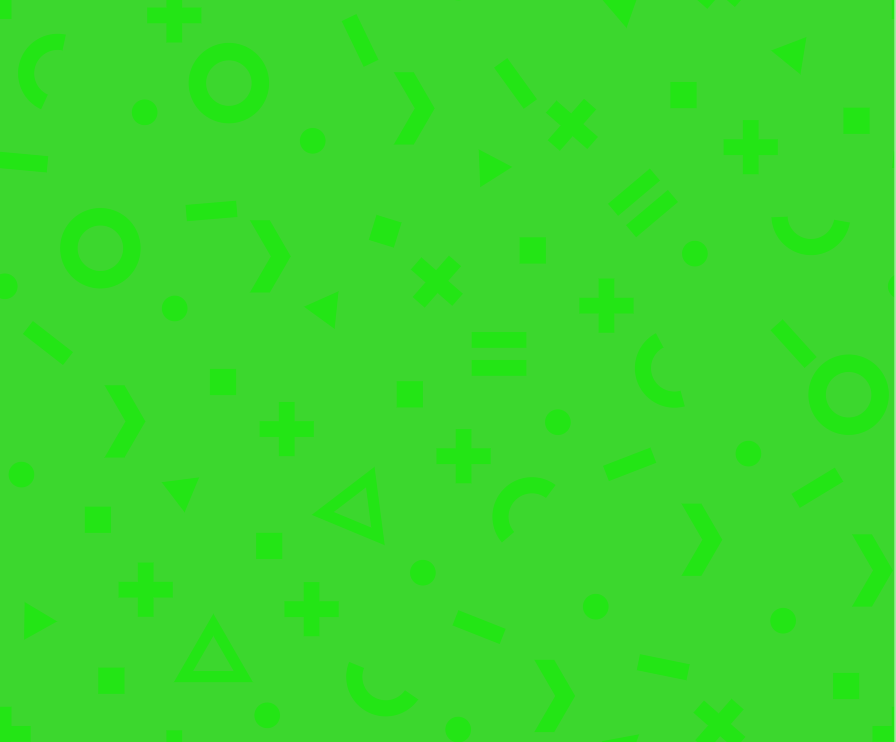
A WebGL 1 fragment shader for this pattern:

```glsl
precision highp float;
// Confetti of simple geometric shapes scattered over a flat green ground.

uniform vec2 u_resolution;

const vec3 GROUND = vec3(0.237, 0.843, 0.18);
const vec3 SHAPE = vec3(0.136, 0.897, 0.083);
const vec3 RIM = vec3(0.62, 0.92, 0.6);
const float UNITS_HIGH = 7.8;
const int COUNT = 68;
const float LATTICE_STEP = 26.0;
const float SHUFFLE = 31.0;
const float TAU = 6.2831853;

float hash(float n, float salt) {
  vec3 q = fract(vec3(n, salt, n + salt) * vec3(0.1031, 0.1030, 0.0973));
  q += dot(q, q.yzx + 33.33);
  return fract((q.x + q.y) * q.z);
}

// Turns a point, so the shape drawn there turns clockwise by the angle
vec2 spin(vec2 p, float angle) {
  float c = cos(angle), s = sin(angle);
  return vec2(c * p.x - s * p.y, s * p.x + c * p.y);
}

// Signed distances
float box(vec2 p, vec2 halfSize) {
  vec2 d = abs(p) - halfSize;
  return length(max(d, 0.0)) + min(max(d.x, d.y), 0.0);
}

float plusSign(vec2 p, vec2 arm) {
  return min(box(p, arm), box(p.yx, arm));
}

float ring(vec2 p, float radius, float halfWidth) {
  return abs(length(p) - radius) - halfWidth;
}

float arc(vec2 p, float radius, float halfWidth, float halfAngle) {
  float wedge = abs(p.x) * cos(halfAngle) - p.y * sin(halfAngle);
  return max(ring(p, radius, halfWidth), wedge);
}

float triangle(vec2 p, float inradius) {
  return max(abs(p.x) * 0.866 + p.y * 0.5, -p.y) - inradius;
}

float chevron(vec2 p, float halfHeight, float halfWidth, float slope) {
  float y = abs(p.y);
  float band = abs(p.x + slope * (y - 0.5 * halfHeight)) - halfWidth;
  return max(band / sqrt(1.0 + slope * slope), y - halfHeight);
}

// Large shapes: ranks 0 to 28
float largeShape(vec2 p, float rank, float turn) {
  if (rank < 7.5) return plusSign(p, vec2(0.285, 0.083));
  if (rank < 10.5) return plusSign(spin(p, 0.72), vec2(0.29, 0.085));
  if (rank < 16.5) return chevron(p, 0.38, 0.105, 0.58);
  if (rank < 19.5) return ring(p, 0.331, 0.092);
  if (rank < 24.5) return arc(spin(p, TAU * mix(0.41, 0.88, turn)), 0.331, 0.085, 1.46);
  if (rank < 26.5) {
    float tilt = rank < 25.5 ? 0.0 : -1.7;
    return abs(triangle(spin(p, tilt), 0.24) + 0.0585) - 0.0585;
  }
  vec2 q = spin(p, rank < 27.5 ? 0.0 : -0.7);
  return box(vec2(q.x, abs(q.y) - 0.147), vec2(0.288, 0.083));
}

// Small shapes: ranks 29 to 67
float smallShape(vec2 p, float rank, float turn) {
  if (rank < 34.5) {
    float quarter = 1.0 + mod(rank, 3.0);
    return triangle(spin(p, TAU * (0.25 * quarter + 0.06 * (turn - 0.5))), 0.115);
  }
  if (rank < 47.5) return length(p) - 0.135;
  if (rank < 57.5) return box(spin(p, rank < 56.5 ? 0.0 : 0.3), vec2(0.138));
  return box(spin(p, mix(-0.7, 1.25, turn)), vec2(0.267, 0.086));
}

// Nearest shape on a jittered lattice that wraps at the canvas edges
float scatter(vec2 p, vec2 tile) {
  float nearest = 1.0;
  float total = float(COUNT);
  for (int i = 0; i < COUNT; i++) {
    float n = float(i);
    float rank = mod(n * SHUFFLE + 5.0, total);
    float turn = fract(rank * 0.618);
    bool large = rank < 28.5;
    vec2 jitter = vec2(hash(n, 53.0), hash(n, 71.0)) - 0.5;
    vec2 centre = tile * fract(vec2(n, n * LATTICE_STEP) / total);
    centre += jitter * (large ? 0.18 : 0.4);
    vec2 local = (fract((p - centre) / tile + 0.5) - 0.5) * tile;
    if (dot(local, local) < 0.36) {
      float d = large ? largeShape(local, rank, turn) : smallShape(local, rank, turn);
      nearest = min(nearest, d);
    }
  }
  return nearest;
}

void main() {
  vec2 uv = gl_FragCoord.xy / u_resolution;
  vec2 tile = vec2(u_resolution.x / u_resolution.y, 1.0) * UNITS_HIGH;
  float pixel = UNITS_HIGH / u_resolution.y;
  float d = scatter(uv * tile, tile);
  float coverage = 1.0 - smoothstep(-0.65 * pixel, 0.65 * pixel, d);
  vec3 color = mix(GROUND, SHAPE, coverage);
  // Pale hairline along the right edge
  color = mix(color, RIM, smoothstep(0.998, 0.9985, uv.x));
  gl_FragColor = vec4(color, 1.0);
}
```
